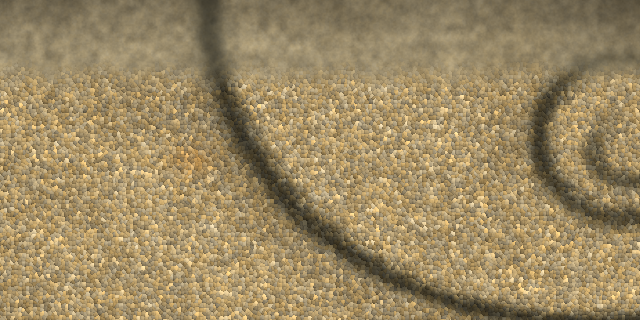
Reproduce this texture procedurally as a WebGL 2 fragment shader.

```glsl
#version 300 es
precision highp float;
// Sunlit coarse sand with a long curved groove, a small spiral and a soft-focus far band.

#define GRAIN_DENSITY 82.0
#define GRAIN_CONTRAST 0.50
#define GROOVE_DEPTH 0.60
#define GROOVE_WIDTH 0.044
#define FOCUS_START 0.70
#define FOCUS_END 0.82
#define SAND_WARM vec3(0.675, 0.590, 0.415)
#define SAND_PALE vec3(0.615, 0.560, 0.435)
#define SHADOW_TINT vec3(0.94, 0.98, 1.0)

uniform vec2 u_resolution;
out vec4 fragColor;

// Integer hash giving two values in 0..1
vec2 hash2(vec2 cell) {
  uvec2 v = uvec2(ivec2(cell) + 4096);
  v = v * 1664525u + 1013904223u;
  v.x += v.y * 1664525u;
  v.y += v.x * 1664525u;
  v ^= v >> 16u;
  v.x += v.y * 1664525u;
  v.y += v.x * 1664525u;
  v ^= v >> 16u;
  return vec2(v & 65535u) / 65535.0;
}

float valueNoise(vec2 p) {
  vec2 i = floor(p), f = fract(p);
  f = f * f * (3.0 - 2.0 * f);
  float low = mix(hash2(i).x, hash2(i + vec2(1, 0)).x, f.x);
  float high = mix(hash2(i + vec2(0, 1)).x, hash2(i + vec2(1, 1)).x, f.x);
  return mix(low, high, f.y);
}

float fbm(vec2 p) {
  float sum = 0.0, amp = 0.5;
  for (int i = 0; i < 4; i++) {
    sum += amp * valueNoise(p);
    p = mat2(1.6, 1.2, -1.2, 1.6) * p + 7.3;
    amp *= 0.5;
  }
  return sum / 0.9375;
}

// Approximate signed distance to a superellipse outline
float ringDistance(vec2 p, vec2 center, vec2 radius, float power) {
  vec2 q = abs(p - center) / radius + 1e-4;
  float s = pow(q.x, power) + pow(q.y, power);
  vec2 slope = pow(q, vec2(power - 1.0)) * pow(s, 1.0 / power - 1.0) / radius;
  return (pow(s, 1.0 / power) - 1.0) / length(slope);
}

float bump(float d, float width) {
  return exp(-d * d / (width * width));
}

float spot(vec2 p, vec2 center, vec2 size) {
  vec2 q = (p - center) / size;
  return exp(-dot(q, q));
}

// Cellular grains: x = light offset, y = grain tint
vec2 grains(vec2 p) {
  vec2 base = floor(p), toGrain = vec2(0.0), id = vec2(0.0);
  float nearest = 9.0, second = 9.0;
  for (int y = -1; y <= 1; y++)
    for (int x = -1; x <= 1; x++) {
      vec2 cell = base + vec2(x, y);
      vec2 offset = cell + 0.1 + 0.8 * hash2(cell) - p;
      float d = length(offset);
      if (d < nearest) {
        second = nearest; nearest = d;
        toGrain = offset; id = cell;
      } else second = min(second, d);
    }
  vec2 rnd = hash2(id + 531.0);
  float facing = dot(-toGrain, normalize(vec2(0.5, 0.85)));
  float gap = 1.0 - smoothstep(0.0, 0.35, second - nearest);
  float glint = smoothstep(0.90, 1.0, rnd.x) * 0.35;
  return vec2((rnd.x - 0.5) * 0.75 + facing * 0.5 - gap * 0.22 + 0.07 + glint, rnd.y);
}

void main() {
  vec2 p = gl_FragCoord.xy / u_resolution * vec2(2.0, 1.0);
  float blur = smoothstep(FOCUS_START, FOCUS_END, p.y + 0.06 * (fbm(p * 12.0) - 0.5));

  // Carved lines with crumbling edges
  vec2 rough = p + 0.022 * (vec2(fbm(p * 22.0), fbm(p * 22.0 + 40.0)) - 0.5);
  float arc = ringDistance(rough, vec2(1.85, 1.05), vec2(1.205, 1.055), 2.1);
  float outer = ringDistance(rough, vec2(1.96, 0.57), vec2(0.275, 0.255), 2.0);
  float inner = ringDistance(rough, vec2(1.96, 0.54), vec2(0.105, 0.11), 2.0);
  float arcWidth = GROOVE_WIDTH * mix(0.72, 1.0, smoothstep(0.05, 0.4, p.y));
  float outerFade = 1.0 - 0.8 * smoothstep(0.70, 0.88, p.y);
  float innerFade = 1.0 - smoothstep(0.52, 0.66, p.y);
  float shade = bump(arc, arcWidth) * mix(1.0, 0.72, blur);
  shade = max(shade, bump(outer, 0.037) * outerFade * mix(0.8, 1.0, spot(p, vec2(1.69, 0.55), vec2(0.12, 0.2))));
  shade = max(shade, bump(inner, 0.032) * innerFade * 0.72);
  float rim = bump(arc + 0.09, 0.035) + 0.7 * bump(outer + 0.075, 0.03) * outerFade;

  // Broad light and colour
  float patches = fbm(p * 5.0 + 3.0) - 0.5;
  vec3 color = mix(SAND_WARM, SAND_PALE, clamp(blur + patches * 0.8, 0.0, 1.0));
  float light = 1.0 + 0.16 * patches + 0.05 * rim - 0.24 * smoothstep(0.84, 1.02, p.y);
  light -= 0.18 * spot(p, vec2(2.0, 0.98), vec2(0.3, 0.17)) + 0.08 * spot(p, vec2(0.0, 1.0), vec2(0.35, 0.2));
  light -= 0.10 * spot(p, vec2(1.59, 0.58), vec2(0.07, 0.16)) + 0.08 * spot(p, vec2(0.46, 0.65), vec2(0.2, 0.1));
  light -= 0.11 * bump(arc - 0.085, 0.06) * (1.0 - blur);
  color *= mix(vec3(1.0), vec3(0.97, 0.88, 0.74), spot(p, vec2(0.6, 0.5), vec2(0.065, 0.05)));

  // Sharp grains near, soft mottling far
  vec2 grain = grains(p * GRAIN_DENSITY * vec2(1.08, 0.94));
  float fine = valueNoise(p * 190.0) - 0.5;
  float soft = (fbm(p * 34.0 + 9.0) - 0.5) * 0.42 + fine * 0.06;
  float texture1 = mix(GRAIN_CONTRAST * grain.x + 0.16 * fine, soft, blur);
  vec3 tint = mix(vec3(1.05, 0.99, 0.87), vec3(0.96, 1.0, 1.13), grain.y);
  color *= mix(tint, vec3(1.0), blur * 0.85);
  color *= light * (1.0 + texture1) * (1.0 - GROOVE_DEPTH * shade);
  color *= mix(vec3(1.0), SHADOW_TINT, shade);
  fragColor = vec4(clamp(color, 0.0, 1.0), 1.0);
}
```
